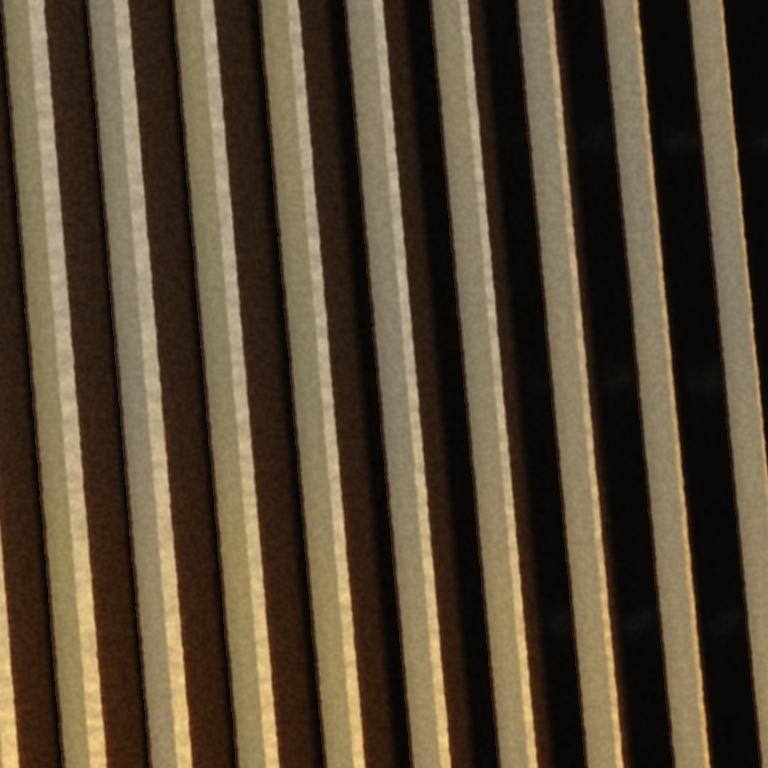
Reproduce this pattern procedurally as a Shadertoy shader.

```glsl
// Slanted pale metal slats with bright right rims over brown, shadowed gaps.
#define PITCH_TOP 0.1117    // slat spacing at the top edge
#define PITCH_GROW 0.0018   // extra spacing at the bottom edge
#define START 0.004         // left edge of the first slat at the top
#define SLANT 0.081         // sideways drift from top to bottom
#define EDGE_SOFT 0.0028    // half width of the edge blur
#define WOBBLE 0.0011       // roughness of the edges
#define GRAIN 0.085         // strength of the surface grain
#define SHADOW vec3(0.040, 0.033, 0.027)
#define BROWN vec3(0.190, 0.130, 0.085)
#define FACE_COOL vec3(0.525, 0.485, 0.400)
#define FACE_WARM vec3(0.610, 0.530, 0.375)

float hash(vec2 p) {
    vec3 q = fract(vec3(p.xyx) * 0.1031);
    q += dot(q, q.yzx + 33.33);
    return fract((q.x + q.y) * q.z);
}

float cornerSlope(vec2 cell, vec2 offset) {
    float angle = 6.2832 * hash(cell);
    return dot(vec2(cos(angle), sin(angle)), offset);
}

float gradientNoise(vec2 p) {
    vec2 c = floor(p), f = fract(p);
    vec2 w = f * f * f * (f * (f * 6.0 - 15.0) + 10.0);
    float low = mix(cornerSlope(c, f), cornerSlope(c + vec2(1, 0), f - vec2(1, 0)), w.x);
    float high = mix(cornerSlope(c + vec2(0, 1), f - vec2(0, 1)),
                     cornerSlope(c + vec2(1, 1), f - vec2(1, 1)), w.x);
    return mix(low, high, w.y);
}

float stepSoft(float edge, float x, float soft) {
    return smoothstep(edge - soft, edge + soft, x);
}

void mainImage(out vec4 fragColor, in vec2 fragCoord) {
    vec2 p = fragCoord / iResolution.y;
    float down = 1.0 - p.y;

    // Slat coordinates: index and position across one spacing
    float pitch = PITCH_TOP + PITCH_GROW * down;
    float wobble = WOBBLE * (gradientNoise(p * vec2(60.0, 110.0) + 7.0)
                           + gradientNoise(p * vec2(25.0, 38.0) + 40.0));
    float u = (p.x + wobble - START - SLANT * down) / pitch;
    float slat = floor(u + 0.04);
    float x = u - slat;
    float soft = max(EDGE_SOFT, 0.75 / iResolution.y) / pitch;
    float side = clamp(slat / 8.0, 0.0, 1.0);
    float vary = hash(vec2(slat + 20.0, 3.0)) - 0.5;

    // Widths change steadily from the left slats to the right ones
    float faceEnd = mix(0.285, 0.345, side) + 0.012 * vary;
    float rimEnd = mix(0.475, 0.385, side) + 0.008 * vary;
    float brownEnd = min(0.91, 1.05 - 0.092 * slat) + 0.015 * vary;

    // Gap: lit brown wall falling into shadow
    float warm = smoothstep(0.35, 1.0, down);
    vec3 brown = BROWN * mix(1.08, 0.72, side);
    brown *= mix(vec3(1), vec3(1.25, 1.0, 0.72), warm * (1.0 - 0.5 * side));
    brown *= 1.0 - 0.25 * smoothstep(rimEnd, 0.95, x);
    float wallSoft = min(0.07, 0.96 - brownEnd);
    vec3 color = mix(brown, SHADOW, stepSoft(brownEnd, x, wallSoft));

    // Faint smudges in the deep right-hand gaps
    float band = (down - 0.18) / 0.315;
    float smudge = exp(-pow((band - floor(band + 0.5)) / 0.06, 2.0));
    smudge *= smoothstep(0.6, 0.8, p.x) * (0.7 + gradientNoise(p * 35.0));
    color += vec3(0.035, 0.032, 0.028) * smudge * smoothstep(0.45, 0.65, x);

    // Pale face, yellower on some slats and towards the bottom
    float drift = gradientNoise(p * vec2(5.0, 3.0) + 11.0);
    vec3 face = mix(FACE_COOL, FACE_WARM, clamp(0.08 + 0.85 * warm + 0.5 * drift, 0.0, 1.0));
    face *= mix(vec3(1), vec3(1.01, 1.0, 0.87), clamp(0.5 + vary, 0.0, 1.0) * (1.0 - side));
    face *= 0.90 + 0.12 * smoothstep(0.0, 0.18, x);

    // Bright rim, thin and orange on the right
    vec3 rim = mix(vec3(0.69, 0.64, 0.54), vec3(0.87, 0.74, 0.49), warm);
    rim = mix(rim, vec3(0.76, 0.57, 0.33), 0.65 * smoothstep(0.55, 1.0, side));
    rim *= 1.0 + 0.16 * gradientNoise(p * vec2(30.0, 65.0) + 91.0);
    vec3 bar = mix(face, rim, stepSoft(faceEnd, x, soft * 1.1));
    float cover = stepSoft(0.0, x, soft) * (1.0 - stepSoft(rimEnd, x, soft));
    color = mix(color, bar, cover);

    // Rusty fringe beside the rim
    float fringe = exp(-pow((x - rimEnd - 0.025) / 0.035, 2.0));
    color += vec3(0.09, 0.03, 0.0) * fringe * (0.35 + 0.65 * warm);

    // Fine grain and soft mottling
    float grain = gradientNoise(p * 145.0) + 0.6 * gradientNoise(p * 70.0 + 23.0);
    color *= 1.0 + GRAIN * grain * mix(2.6, 1.0, cover);
    color += 0.010 * grain * (1.0 - cover) * (1.0 - side);
    fragColor = vec4(clamp(color, 0.0, 1.0), 1.0);
}
```
